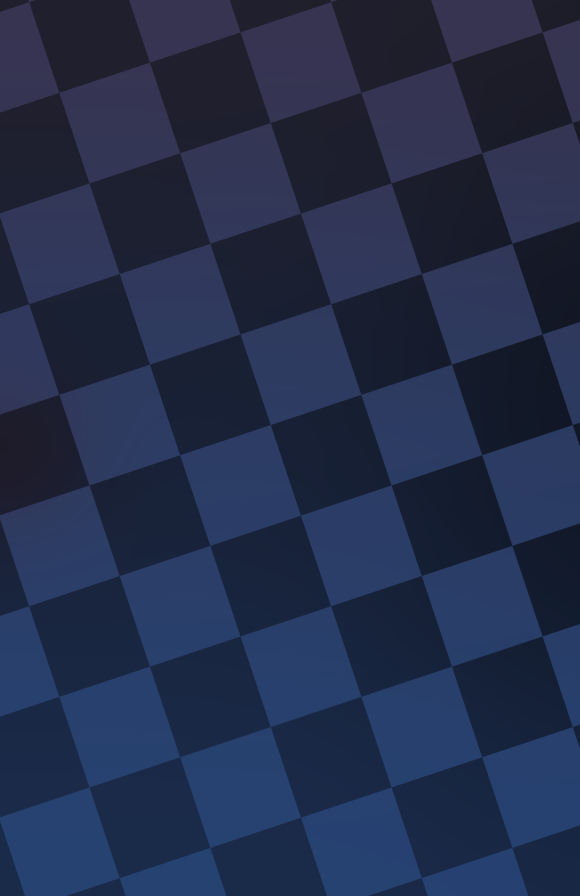
Write a Shadertoy shader that draws this pattern.

```glsl
// A tilted checkerboard of dark navy and muted blue squares.
// A rotated grid gives antialiased parity; vertical gradients, a warm glow at
// the left edge and a soft shadow at the right tint the squares.

// Square wave of period two, flipping sign at each integer, softened over one pixel.
vec2 squareWave(vec2 q, float pixel) {
    vec2 triangle = 0.5 - abs(mod(q - 0.5, 2.0) - 1.0);
    return clamp(triangle / pixel, -0.5, 0.5) * 2.0;
}

// Blend of three colours from bottom (0) to top (1).
vec3 verticalRamp(vec3 bottom, vec3 middle, vec3 top, float y) {
    vec3 lower = mix(bottom, middle, smoothstep(0.0, 0.6, y));
    return mix(lower, top, smoothstep(0.45, 1.0, y));
}

// Round falloff around a centre.
float glow(vec2 p, vec2 centre, vec2 radius) {
    vec2 d = (p - centre) / radius;
    return exp(-dot(d, d));
}

void mainImage(out vec4 fragColor, in vec2 fragCoord) {
    vec2 p = fragCoord / iResolution.y;
    vec2 uv = fragCoord / iResolution.xy;

    // Grid rotated by a slope of one in three
    float side = 0.1066;
    vec2 axis = normalize(vec2(3.0, 1.0));
    vec2 d = p - vec2(0.3359, 0.4245);
    vec2 cell = vec2(dot(d, axis), dot(d, vec2(-axis.y, axis.x))) / side;
    vec2 wave = squareWave(cell, 1.0 / (iResolution.y * side));
    float light = 0.5 - 0.5 * wave.x * wave.y;

    // Tile colours, warmer towards the top
    vec3 darkTile = verticalRamp(vec3(0.102, 0.168, 0.290), vec3(0.092, 0.128, 0.212),
                                 vec3(0.125, 0.122, 0.176), uv.y);
    vec3 lightTile = verticalRamp(vec3(0.150, 0.258, 0.445), vec3(0.175, 0.236, 0.392),
                                  vec3(0.213, 0.204, 0.318), uv.y);

    // Shadow at the right, strongest on the dark tiles
    float shadow = glow(p, vec2(0.68, 0.50), vec2(0.24, 0.42));
    darkTile *= 1.0 - 0.32 * shadow;
    lightTile *= 1.0 - 0.03 * shadow;

    // Warm glow at the left edge
    float warmth = glow(p, vec2(0.0, 0.49), vec2(0.11, 0.10));
    vec3 color = mix(darkTile, lightTile, light);
    color += vec3(0.025, -0.025, -0.055) * warmth;

    fragColor = vec4(color, 1.0);
}
```
